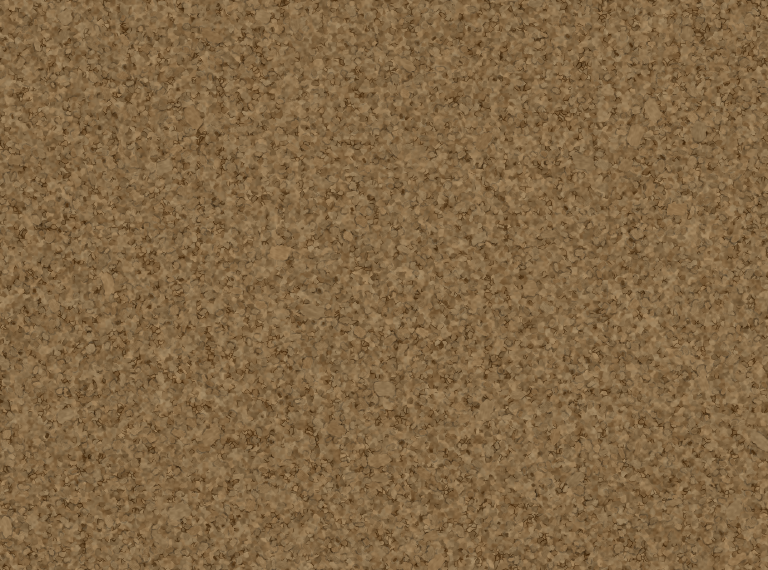
Write a Shadertoy shader that draws this texture.

```glsl
// Pressed cork sheet: fine angular granules from a warped Voronoi pattern,
// with dark crevices between them, then scattered larger chips and flecks
// laid over as rotated, chipped boxes. A tone value maps to cork brown.

float hash(vec2 p) {
    return fract(sin(dot(p, vec2(127.1, 311.7))) * 43758.5453);
}

vec2 hash2(vec2 p) {
    return vec2(hash(p), hash(p + 57.3));
}

float noise(vec2 p) {
    vec2 i = floor(p), f = fract(p);
    f = f * f * (3.0 - 2.0 * f);
    return mix(mix(hash(i), hash(i + vec2(1, 0)), f.x),
               mix(hash(i + vec2(0, 1)), hash(i + vec2(1, 1)), f.x), f.y);
}

// Tone 0 is dark bark, 1 is pale cork; warmth shifts from grey to reddish
vec3 corkColor(float tone, float warmth) {
    vec3 color = mix(vec3(0.40, 0.295, 0.17), vec3(0.61, 0.50, 0.353), tone);
    return color + warmth * vec3(0.020, -0.003, -0.018);
}

// Fine granules: returns tone, warmth and the gap to the neighbouring grain
vec3 granules(vec2 p, float scale, float pixel) {
    p *= scale;
    vec2 cell = floor(p), nearId = cell, nextId = cell;
    float nearDist = 9.0, nextDist = 9.0;
    for (int y = -1; y <= 1; y++)
    for (int x = -1; x <= 1; x++) {
        vec2 id = cell + vec2(x, y);
        float d = length(id + hash2(id) - p);
        if (d < nearDist) {
            nextDist = nearDist; nextId = nearId;
            nearDist = d; nearId = id;
        } else if (d < nextDist) {
            nextDist = d; nextId = id;
        }
    }
    float gap = nextDist - nearDist;
    vec2 here = hash2(nearId + 11.7), beside = hash2(nextId + 11.7);
    vec2 blend = mix(0.5 * (here + beside), here, smoothstep(0.0, 1.5 * pixel * scale, gap));
    return vec3(blend, gap);
}

// Scattered chips, one per cell at most, with ragged rims and inner streaks
vec3 addChips(vec3 color, vec2 p, float scale, float density, float radius,
              float tone, float spread, float pixel) {
    vec2 q = p * scale;
    float soft = 0.8 * pixel * scale;
    for (int y = -1; y <= 1; y++)
    for (int x = -1; x <= 1; x++) {
        vec2 id = floor(q) + vec2(x, y);
        vec2 seed = id + scale * 3.1;
        if (hash(seed) > density) continue;
        vec2 offset = q - id - 0.2 - 0.6 * hash2(seed + 5.1);
        float angle = 6.2832 * hash(seed + 9.4);
        float c = cos(angle), s = sin(angle);
        offset = mat2(c, s, -s, c) * offset;
        vec2 size = radius * mix(vec2(0.7, 0.4), vec2(1.3, 0.85), hash2(seed + 14.2));
        vec2 a = abs(offset + 0.35 * offset.yx * (hash(seed + 2.6) - 0.5));
        float d = max(max(a.x - size.x, a.y - size.y),
                      0.72 * (a.x + a.y - 0.8 * (size.x + size.y)));
        d += 0.3 * radius * (noise(offset * 3.0 / radius + seed) - 0.5);

        // Broken shadow line around the chip, then its face
        float rim = smoothstep(2.0 * soft, 0.0, abs(d - soft));
        color *= 1.0 - 0.2 * rim * smoothstep(0.4, 0.8, noise(p * 120.0 + seed));
        float streak = noise(offset * vec2(5.0, 14.0) / (radius * 2.0) + seed) - 0.5;
        float speckle = noise(p * 210.0 + 31.0) - 0.5;
        float face = tone + spread * (hash(seed + 21.8) - 0.5) + 0.22 * streak + 0.38 * speckle;
        vec3 chip = corkColor(face, 1.2 * (hash(seed + 33.5) - 0.5));
        color = mix(color, chip, smoothstep(soft, -soft, d));
    }
    return color;
}

void mainImage(out vec4 fragColor, in vec2 fragCoord) {
    float pixel = 1.0 / iResolution.y;
    vec2 p = fragCoord * pixel;

    // Ragged granule field
    vec2 warp = vec2(noise(p * 170.0), noise(p * 170.0 + 43.0)) - 0.5;
    vec3 grain = granules(p + 0.006 * warp, 122.0, pixel);
    float tone = 0.63 + 0.72 * (grain.x - 0.5);
    tone += 0.52 * (noise(p * 215.0 + 7.0) - 0.5);
    tone += 0.16 * (noise(p * 60.0 + 19.0) - 0.5);
    tone += 0.06 * (noise(p * 6.0 + 3.0) - 0.5);

    // Crevices open only along short stretches of the grain borders
    float crevice = smoothstep(0.4, 0.0, grain.z) * smoothstep(0.5, 0.85, noise(p * 115.0 + 71.0));
    tone -= 0.85 * crevice;
    vec3 color = corkColor(tone, 1.1 * (grain.y - 0.5));

    // Chips from small and common to large and rare, with dark bark flecks
    color = addChips(color, p, 72.0, 0.36, 0.40, 0.64, 0.55, pixel);
    color = addChips(color, p, 70.0, 0.04, 0.26, -0.2, 0.50, pixel);
    color = addChips(color, p, 40.0, 0.11, 0.36, 0.70, 0.40, pixel);
    color = addChips(color, p, 23.0, 0.05, 0.36, 0.72, 0.35, pixel);

    fragColor = vec4(clamp(color, 0.0, 1.0), 1.0);
}
```
